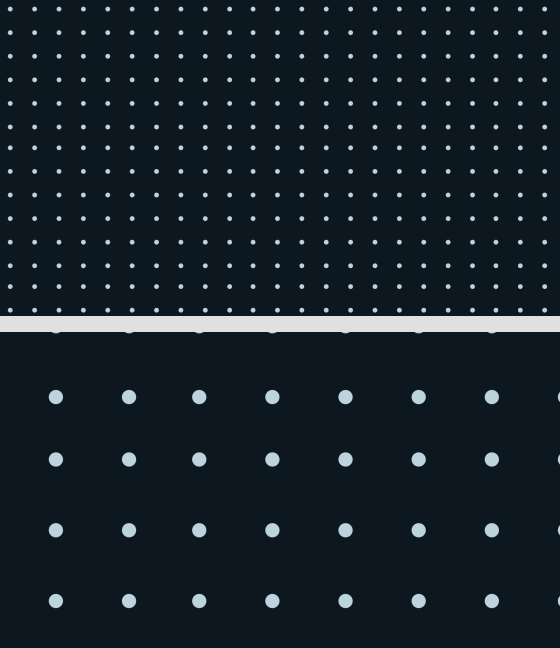
Top, the full canvas; bottom, a detail of the centre.
Give the GLSL for this pattern, as a Shadertoy shader.

```glsl
// Pale round dots on a dark ground, set in tiles of ten by six with a tighter seam between tiles.

// Lengths are fractions of the canvas height, measured from the top left.
#define FIRST_DOT   vec2(0.0324, 0.0287)
#define DOT_STEP    vec2(0.07716, 0.07465)
#define TILE_SIZE   vec2(0.7685, 0.4391)
#define TILE_DOTS   vec2(10.0, 6.0)
#define DOT_RADIUS  0.0075
#define GROUND      vec3(0.05, 0.09, 0.12)
#define DOT_COLOUR  vec3(0.74, 0.83, 0.87)

// Signed distance to the nearest dot of the tiled grid
float dotGrid(vec2 p) {
    vec2 margin = 0.5 * DOT_STEP;
    vec2 local = mod(p - FIRST_DOT + margin, TILE_SIZE) - margin;
    vec2 cell = clamp(round(local / DOT_STEP), vec2(0.0), TILE_DOTS - 1.0);
    return length(local - cell * DOT_STEP) - DOT_RADIUS;
}

void mainImage(out vec4 fragColor, in vec2 fragCoord) {
    // Height units with y running down
    vec2 p = vec2(fragCoord.x, iResolution.y - fragCoord.y) / iResolution.y;
    float pixel = 1.0 / iResolution.y;

    // Edge smoothed over about one pixel
    float coverage = 1.0 - smoothstep(-0.7 * pixel, 0.7 * pixel, dotGrid(p));
    fragColor = vec4(mix(GROUND, DOT_COLOUR, coverage), 1.0);
}
```
